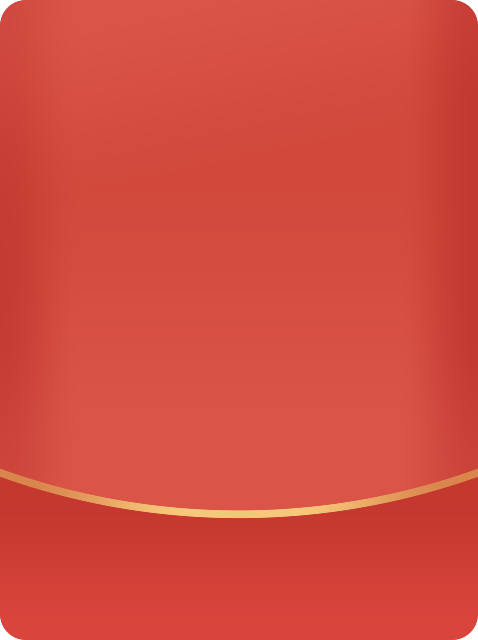
Reproduce this background procedurally as a WebGL 2 fragment shader.

```glsl
#version 300 es
precision highp float;
// A red rounded card: a softly lit upper panel with shaded sides, and a
// deeper lower panel under a sagging golden arc. Lengths are in card widths;
// the panels are smooth gradients, the arc and corners distance functions.

#define CORNER_RADIUS 0.054
#define ARC_RADIUS 1.479
#define ARC_LOWEST 0.263
#define ARC_HALF_WIDTH 0.0081
#define SIDE_SHADE_WIDTH 0.17
#define BAND_TILT 0.16

uniform vec2 u_resolution;
out vec4 fragColor;

const vec3 WHITE = vec3(1.0);
const vec3 RED_LIGHT = vec3(0.855, 0.330, 0.283);
const vec3 RED_MID = vec3(0.822, 0.288, 0.236);
const vec3 RED_SHADE = vec3(0.757, 0.222, 0.185);
const vec3 BASE_DARK = vec3(0.768, 0.218, 0.182);
const vec3 BASE_LIGHT = vec3(0.853, 0.272, 0.235);
const vec3 GOLD_LIGHT = vec3(0.970, 0.785, 0.480);
const vec3 GOLD_DARK = vec3(0.850, 0.520, 0.300);

float roundedBox(vec2 p, vec2 halfSize, float radius) {
    vec2 q = abs(p) - halfSize + radius;
    return length(max(q, 0.0)) + min(max(q.x, q.y), 0.0) - radius;
}

// Coverage of the inside of a signed distance, one pixel soft.
float cover(float distance, float pixel) {
    return 1.0 - smoothstep(-0.5 * pixel, 0.5 * pixel, distance);
}

vec3 upperPanel(vec2 uv) {
    float depth = 1.0 - uv.y;
    float tilted = depth + BAND_TILT * (uv.x - 0.5);
    float topLight = 1.0 - smoothstep(-0.04, 0.26, tilted);
    float lowLight = smoothstep(0.28, 0.70, depth);
    vec3 color = mix(RED_MID, RED_LIGHT, max(topLight, lowLight));

    // The left shade weakens at both ends, the right one mainly at the foot.
    float left = 1.0 - smoothstep(0.0, SIDE_SHADE_WIDTH, uv.x);
    float right = 1.0 - smoothstep(0.0, SIDE_SHADE_WIDTH, 1.0 - uv.x);
    float foot = 1.0 - 0.35 * smoothstep(0.50, 0.75, depth);
    left *= foot * mix(0.4, 0.88, smoothstep(0.0, 0.45, depth));
    right *= foot * mix(0.75, 1.0, smoothstep(0.0, 0.18, depth));
    return mix(color, RED_SHADE, max(left, right));
}

void main() {
    vec2 uv = gl_FragCoord.xy / u_resolution;
    vec2 p = gl_FragCoord.xy / u_resolution.x;
    vec2 size = u_resolution / u_resolution.x;
    float pixel = 1.0 / u_resolution.x;

    // Panels on either side of the arc
    vec2 arcCenter = vec2(0.5, ARC_LOWEST + ARC_RADIUS);
    float arc = length(p - arcCenter) - ARC_RADIUS;
    vec3 base = mix(BASE_LIGHT, BASE_DARK, smoothstep(0.0, 0.23, uv.y));
    vec3 color = mix(base, upperPanel(uv), cover(arc, pixel));

    // Golden arc, brightest in the middle
    float sheen = 1.0 - smoothstep(0.10, 0.46, abs(uv.x - 0.5));
    vec3 gold = mix(GOLD_DARK, GOLD_LIGHT, sheen);
    color = mix(color, gold, cover(abs(arc) - ARC_HALF_WIDTH, pixel));

    // Rounded card on white
    float card = roundedBox(p - 0.5 * size, 0.5 * size, CORNER_RADIUS);
    fragColor = vec4(mix(WHITE, color, cover(card, pixel)), 1.0);
}
```
